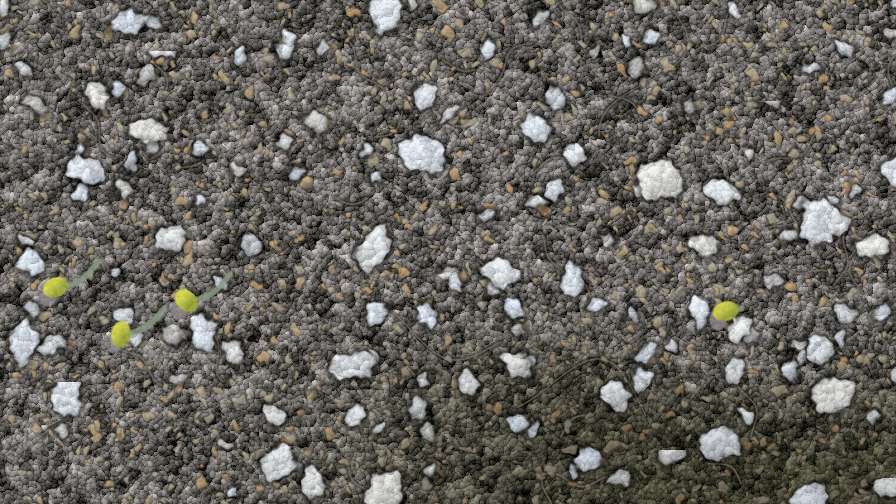
Give the GLSL for this texture, as a Shadertoy shader.

```glsl
// Potting soil strewn with white perlite, tan grit, root fibres and a few seedlings.
// Cellular noise makes the crumbs; jittered grids of rough polygons make the stones.
// Lengths are in canvas heights and light falls from the upper left.

vec3 hash3(vec2 p) {
    vec3 q = fract(p.xyx * vec3(0.1031, 0.1030, 0.0973));
    q += dot(q, q.yxz + 33.33);
    return fract((q.xxy + q.yzz) * q.zyx);
}

mat2 turn(float a) { return mat2(cos(a), -sin(a), sin(a), cos(a)); }

// Cellular noise: random tone per crumb, lit flank and dark crevices
float crumbs(vec2 p) {
    vec2 base = floor(p), offset = vec2(0.0);
    float near = 9.0, next = 9.0, tone = 0.0;
    for (int y = -1; y <= 1; y++)
    for (int x = -1; x <= 1; x++) {
        vec2 cell = base + vec2(x, y);
        vec3 h = hash3(cell);
        vec2 q = p - cell - h.xy;
        float d = length(q);
        if (d < near) { next = near; near = d; tone = h.z; offset = q; }
        else next = min(next, d);
    }
    float crevice = 1.0 - smoothstep(0.0, 0.25, next - near);
    return 0.9 * (tone - 0.5) + 0.6 * dot(offset, vec2(-0.5, 0.8)) - 0.4 * crevice;
}

// Scattered angular stones: signed distance, random id, offset from the centre in radii
vec4 stones(vec2 p, float size, float keep, float smallest, float largest, float seed) {
    p /= size;
    vec2 base = floor(p);
    vec4 best = vec4(9.0, 0.0, 0.0, 0.0);
    for (int y = -1; y <= 1; y++)
    for (int x = -1; x <= 1; x++) {
        vec2 cell = base + vec2(x, y);
        vec3 h = hash3(cell + seed), g = hash3(cell + seed + 51.0);
        if (g.x > keep) continue;
        vec2 offset = p - cell - h.xy;
        float radius = mix(smallest, largest, h.z * h.z);
        vec2 q = turn(6.28 * g.y) * offset * vec2(1.0);
        q.x *= mix(0.65, 1.0, g.z);
        float facet = -9.0;
        for (float k = 0.0; k < 6.0; k++) {
            float a = k * 1.047 + h.x;
            float reach = 0.85 + 0.25 * sin(k * 4.3 + 40.0 * h.z);
            facet = max(facet, dot(q, vec2(cos(a), sin(a))) - radius * reach);
        }
        float d = mix(facet, length(q) - radius, 0.35);
        if (d < best.x) best = vec4(d, g.y, offset / radius);
    }
    best.x *= size;
    return best;
}

// Distance to scattered, gently bent strands
float strands(vec2 p, float size, float keep, float halfLength, float bend, float seed) {
    p /= size;
    vec2 base = floor(p);
    float best = 9.0;
    for (int y = -1; y <= 1; y++)
    for (int x = -1; x <= 1; x++) {
        vec2 cell = base + vec2(x, y);
        vec3 h = hash3(cell + seed), g = hash3(cell + seed + 23.0);
        if (g.x > keep) continue;
        vec2 q = turn(6.28 * h.z) * (p - cell - h.xy);
        q.y += bend * ((g.y - 0.5) * q.x * q.x + 0.06 * sin(9.0 * q.x + 6.0 * g.z));
        best = min(best, length(vec2(max(abs(q.x) - halfLength * (0.4 + 0.6 * g.z), 0.0), q.y)));
    }
    return best * size;
}

void mainImage(out vec4 fragColor, in vec2 fragCoord) {
    vec2 p = fragCoord / iResolution.y;
    float soft = max(0.0025, 0.8 / iResolution.y);
    vec2 rough = p + 0.004 * sin(p.yx * 95.0 + 2.0 * sin(p * 61.0)) + 0.0015 * sin(p.yx * 310.0);

    // Soil crumbs at three sizes
    float coarse = crumbs(rough * 21.0), middle = crumbs(rough * 50.0 + 7.0), fine = crumbs(p * 105.0 + 31.0);
    float tone = 0.45 + 0.17 * coarse + 0.25 * middle + 0.27 * fine;
    vec3 color = tone * mix(vec3(1.03, 1.0, 0.87), vec3(1.02, 0.99, 0.97), smoothstep(0.15, 0.4, tone));

    // Shade gathers toward the lower right and turns greenish
    float shade = smoothstep(0.42, 0.1, p.y + 0.05 * sin(p.x * 5.0)) * smoothstep(0.2, 1.4, p.x);
    color *= mix(vec3(1.0), vec3(0.62, 0.63, 0.5), shade);

    // Wood splinters and root fibres
    float splinter = strands(p, 0.3, 0.25, 0.15, 0.2, 5.0);
    color = mix(color, vec3(0.45, 0.41, 0.36) + 0.12 * fine, 0.8 * smoothstep(soft, -soft, splinter - 0.007));
    float fibre = min(strands(p, 0.16, 0.4, 0.4, 1.0, 71.0), strands(p, 0.5, 0.2, 0.3, 2.0, 113.0));
    color *= 1.0 - 0.35 * smoothstep(0.008, 0.002, fibre);
    color = mix(color, vec3(0.54, 0.5, 0.44), 0.75 * smoothstep(soft, -soft, fibre - 0.0017));

    // Tan grit in two sizes
    for (float i = 0.0; i < 2.0; i++) {
        vec4 grit = stones(rough, 0.035 - 0.013 * i, 0.36 - 0.16 * i, 0.16, 0.31, 200.0 + 40.0 * i);
        vec3 tan = mix(vec3(0.73, 0.7, 0.61), vec3(0.8, 0.65, 0.46), grit.y * grit.y);
        tan *= 0.92 + 0.14 * dot(grit.zw, vec2(-0.5, 0.8)) + 0.12 * fine;
        color *= 1.0 - 0.3 * smoothstep(0.004, 0.0, grit.x);
        color = mix(color, tan * (1.0 - 0.3 * shade), 0.9 * smoothstep(soft, -soft, grit.x));
    }

    // Perlite, small pieces first, the large ones denser toward the bottom
    for (float i = 0.0; i < 2.0; i++) {
        float keep = mix(0.3, 0.3 + 0.35 * (1.0 - p.y), i);
        vec4 stone = stones(rough, 0.075 + 0.065 * i, keep, 0.15, 0.27 + 0.06 * i, 310.0 + 60.0 * i);
        float light = 0.87 + 0.09 * dot(stone.zw, vec2(-0.5, 0.8)) + 0.15 * middle + 0.13 * fine;
        light -= 0.14 * smoothstep(-0.008, 0.0, stone.x) + 0.12 * (1.0 - i) * stone.y;
        vec3 white = min(light, 0.96) * mix(vec3(0.95, 0.99, 1.04), vec3(1.0, 1.0, 0.98), stone.y);
        color *= 1.0 - 0.45 * smoothstep(0.012, 0.0, stone.x);
        color = mix(color, white * (1.0 - 0.12 * shade), smoothstep(soft, -soft, stone.x));
    }

    // Seedlings: pale stem, yellow-green leaf and a greyish seed coat
    for (float i = 0.0; i < 4.0; i++) {
        vec2 q = p - vec2(0.11 + 0.13 * i + 0.94 * step(2.5, i), 0.38 + 0.05 * cos(2.6 * i));
        vec2 stem = turn(0.5) * q;
        float along = clamp(stem.x, 0.0, 0.1 - 0.07 * step(2.5, i));
        float stalk = length(vec2(stem.x - along, stem.y + 0.012 * sin(35.0 * along))) - 0.006;
        color = mix(color, vec3(0.54, 0.6, 0.52), 0.85 * smoothstep(soft, -soft, stalk));
        float coat = length((q + vec2(0.015, 0.018)) * vec2(1.1, 0.9)) - 0.018;
        color = mix(color, vec3(0.54, 0.52, 0.53) + 0.1 * fine, smoothstep(soft, -soft, coat));
        float leaf = length(turn(0.4 + i) * q * vec2(0.85, 1.15)) - 0.022;
        vec3 green = mix(vec3(0.6, 0.64, 0.25), vec3(0.82, 0.82, 0.32), smoothstep(-0.02, 0.02, q.y - q.x));
        color = mix(color, green + 0.06 * fine, smoothstep(soft, -soft, leaf));
    }

    fragColor = vec4(clamp(color, 0.0, 1.0), 1.0);
}
```
